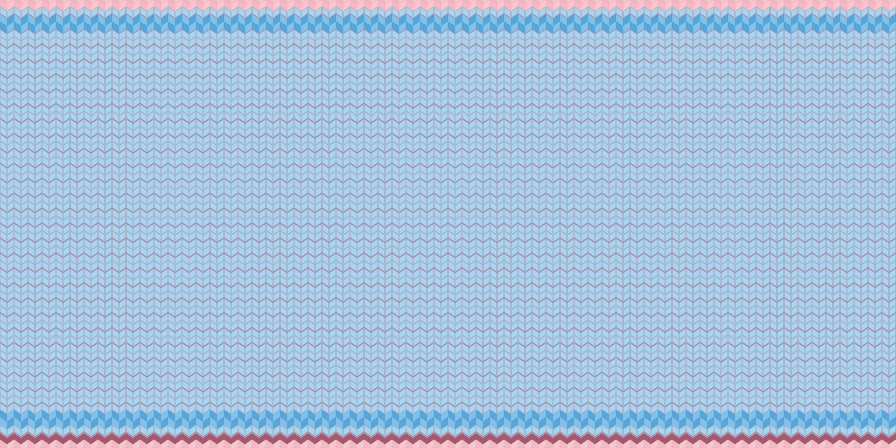
This pattern is drawn by a Shadertoy shader. Its source:

```glsl
// Fine knitted fabric: 64 columns by 60 rows of V stitches on pale blue.
// A triangle wave bends the row coordinate, so grooves and trim bands
// all become chevrons; mauve lines mark the gaps between the stitches.

float hash(float n) {
    return fract(sin(n * 12.9898) * 43758.547);
}

// Coverage of the rows from lo to hi, with soft edges.
float band(float row, float lo, float hi, float soft) {
    return smoothstep(lo - soft, lo + soft, row)
         - smoothstep(hi - soft, hi + soft, row);
}

// Coverage of a line at distance d from its centre.
float line(float d, float halfWidth, float soft) {
    return 1.0 - smoothstep(halfWidth - soft, halfWidth + soft, d);
}

void mainImage(out vec4 fragColor, in vec2 fragCoord) {
    vec2 uv = fragCoord / iResolution.xy;
    vec2 soft = 0.5 * vec2(64.0, 60.0) / iResolution.xy;

    // Stitch coordinates: valleys in the middle of each column
    float column = uv.x * 64.0;
    float across = fract(column) - 0.5;
    float row = uv.y * 60.0 + 0.5 - 0.65 * abs(across) * 2.0;

    // Yarn colours, with the two legs of a stitch shaded apart
    float leg = smoothstep(-soft.x, soft.x, across)
              * smoothstep(-soft.x, soft.x, 0.5 - abs(across));
    float swappedLeg = mix(leg, 1.0 - leg, mod(floor(row), 2.0));
    vec3 accent = mix(vec3(0.33, 0.65, 0.86), vec3(0.50, 0.76, 0.92), swappedLeg);
    vec3 pink = mix(vec3(0.95, 0.73, 0.78), vec3(0.98, 0.78, 0.82), leg);
    vec3 mauve = vec3(0.65, 0.35, 0.42);

    // Trim bands near the lower and upper edges
    float accentRows = band(row, 3.0, 5.0, soft.y) + band(row, 56.0, 58.0, soft.y);
    float pinkRows = band(row, -2.0, 1.0, soft.y) + band(row, 59.0, 62.0, soft.y);
    float mauveRow = band(row, 1.0, 1.85, soft.y);
    vec3 color = vec3(0.66, 0.84, 0.95);
    color = mix(color, accent, accentRows);
    color = mix(color, pink, pinkRows);
    color = mix(color, mauve, mauveRow);

    // Chevron grooves: every second one is stronger
    float nearestRow = round(row);
    float strength = mix(0.52, 0.27, mod(nearestRow, 2.0));
    float groove = strength * line(abs(row - nearestRow), 0.12, soft.y);

    // Faint upright seams at the peaks and valleys
    float seamId = round(column * 2.0);
    float seam = line(abs(column - seamId * 0.5), 0.05, soft.x);
    seam *= 0.22 + 0.12 * hash(seamId);

    float trim = clamp(accentRows + pinkRows + mauveRow, 0.0, 1.0);
    color = mix(color, mauve, max(groove, seam) * (1.0 - 0.8 * trim));

    fragColor = vec4(color, 1.0);
}
```
